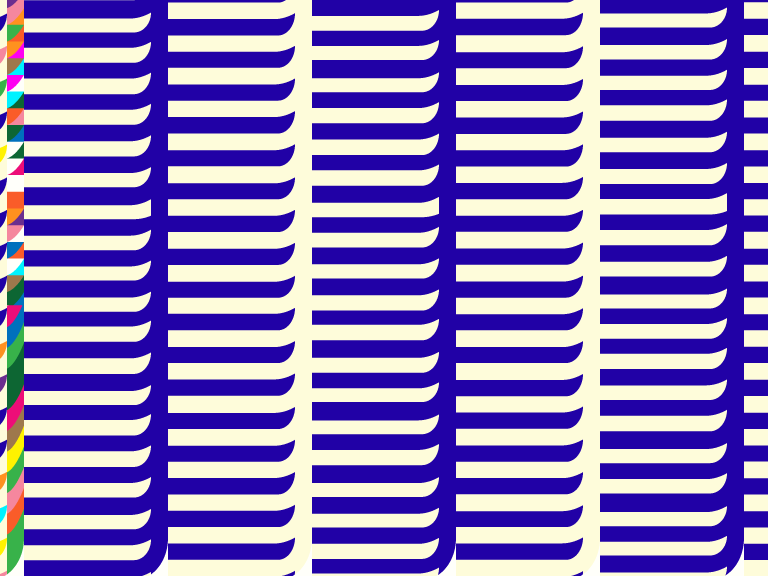
Reproduce this pattern procedurally as a WebGL 2 fragment shader.

```glsl
#version 300 es
precision highp float;

uniform vec2 u_resolution;
out vec4 fragColor;

// Lengths are fractions of the canvas height
#define COLUMN_PITCH 0.25
#define COLUMN_START 0.04167
#define SPINE_X 0.2205
#define FLARE_RISE 0.0104
#define CURL_RADIUS 0.0295
#define DARK_PITCH 0.0540
#define LIGHT_PITCH 0.05694
#define CUT_BAND 11.0
#define POLE_SPLIT 0.47
#define SAMPLES 4

const vec3 NAVY = vec3(0.13, 0.005, 0.65);
const vec3 CREAM = vec3(0.995, 0.988, 0.855);
const vec3 PAPER = vec3(1.0, 1.0, 0.98);

const vec3 CONFETTI[12] = vec3[12](
    vec3(0.0, 0.95, 1.0), vec3(1.0, 0.95, 0.0), vec3(0.98, 0.36, 0.16),
    vec3(0.22, 0.70, 0.29), vec3(0.42, 0.18, 0.56), vec3(1.0, 0.0, 0.95),
    vec3(0.96, 0.53, 0.62), vec3(0.0, 0.44, 0.74), vec3(1.0, 0.57, 0.12),
    vec3(0.62, 0.47, 0.30), vec3(0.93, 0.05, 0.47), vec3(0.05, 0.40, 0.20));

float hash(vec2 p) {
    vec3 q = fract(p.xyx * vec3(0.1031, 0.1030, 0.0973));
    q += dot(q, q.yzx + 33.33);
    return fract((q.x + q.y) * q.z);
}

vec3 confetti(float id) {
    return CONFETTI[int(hash(vec2(id, 7.0)) * 11.99)];
}

// Flat band whose right end curls up into a pointed tip
bool insideBand(vec2 p, float height, bool cut) {
    float tipY = height + FLARE_RISE;
    float curl = clamp((p.x - SPINE_X) / CURL_RADIUS + 1.0, 0.0, 1.0);
    float flare = clamp((p.x - SPINE_X) / 0.0365 + 1.0, 0.0, 1.0);
    float top = height + FLARE_RISE * flare * flare;
    float bottom = cut ? 0.006 * curl * curl
                       : tipY * (1.0 - sqrt(1.0 - curl * curl));
    return p.x < SPINE_X && p.y > bottom && p.y < top;
}

// Multicoloured spine: split cells above, slanted stripes below
vec3 poleColor(vec2 p) {
    float t = (p.x - SPINE_X) / (COLUMN_PITCH - SPINE_X);
    float slant = 0.015 * t + 0.03 * t * t;
    if (p.y < POLE_SPLIT) return confetti(floor((p.y - slant) / 0.036) + 60.0);
    float cell = p.y / 0.029;
    float upper = step(slant / 0.045, fract(cell));
    float id = floor(cell) * 2.0 + upper + 100.0;
    return hash(vec2(id, 3.0)) > 0.9 ? PAPER : confetti(id);
}

vec3 pattern(vec2 p) {
    float column = floor((p.x - COLUMN_START) / COLUMN_PITCH);
    float x = p.x - COLUMN_START - column * COLUMN_PITCH;
    bool dark = mod(column, 2.0) < 0.5;
    bool pole = column < 0.0;

    // Rounded lower right corner of each column
    vec2 corner = max(vec2(x - 0.191, 0.066 - p.y), 0.0) / vec2(0.059, 0.073);
    if (dot(corner, corner) > 1.0) return PAPER;
    if (pole && x > SPINE_X) return poleColor(vec2(x, p.y));

    // Stacked bands, slightly uneven in the dark columns
    float pitch = dark ? DARK_PITCH : LIGHT_PITCH;
    float start = dark ? 0.0244 + 0.0018 * (column - 2.0) : 0.0218;
    float row = floor((p.y - start) / pitch);
    vec2 id = vec2(column + 11.0, row + 31.0);
    float wear = dark ? 0.0035 : 0.001;
    float shift = (hash(id) - 0.5) * wear;
    float height = (dark ? 0.0254 : 0.0281) + (hash(id + 50.0) - 0.5) * wear;
    vec2 local = vec2(x, p.y - start - row * pitch - 0.006 - shift);
    bool band = insideBand(local, height, dark && row == CUT_BAND);

    if (pole && band && hash(id + 90.0) > 0.6) return confetti(row + 20.0);
    return band == dark ? CREAM : NAVY;
}

void main() {
    // Average a grid of samples to smooth every edge
    vec3 sum = vec3(0.0);
    for (int i = 0; i < SAMPLES * SAMPLES; i++) {
        vec2 offset = (vec2(i % SAMPLES, i / SAMPLES) + 0.5) / float(SAMPLES) - 0.5;
        sum += pattern((gl_FragCoord.xy + offset) / u_resolution.y);
    }
    fragColor = vec4(sum / float(SAMPLES * SAMPLES), 1.0);
}
```
